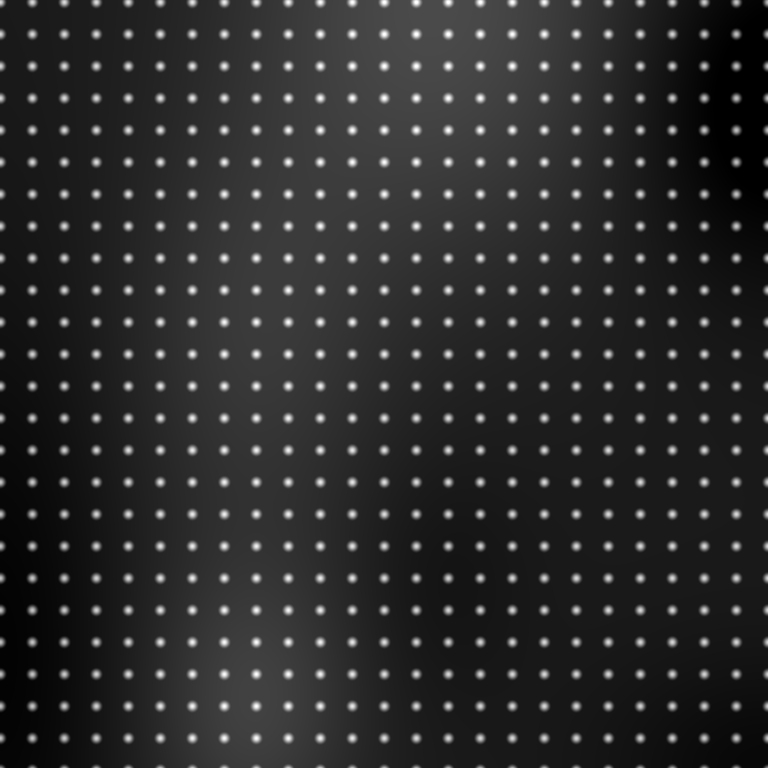
Write a Shadertoy shader that draws this pattern.

```glsl
const float DOTS_ACROSS = 24.0;
const vec2 GRID_SHIFT = vec2(0.012, -0.07);
const float DOT_RADIUS = 0.225;
const float DOT_STRENGTH = 0.75;
const float BASE_GREY = 0.10;

// Soft elliptical pool of light, or of shade when strength is negative
float pool(vec2 p, vec2 center, vec2 radius, float strength) {
    vec2 q = (p - center) / radius;
    return strength * exp(-dot(q, q));
}

// Broad uneven lighting behind the dots
float backdrop(vec2 p, float base) {
    float grey = base;
    grey += pool(p, vec2(0.57, 1.00), vec2(0.27, 0.35), 0.19);
    grey += pool(p, vec2(0.33, 0.55), vec2(0.17, 0.28), 0.11);
    grey += pool(p, vec2(0.33, 0.08), vec2(0.14, 0.20), 0.15);
    grey += pool(p, vec2(1.00, 0.87), vec2(0.17, 0.22), -0.15);
    grey += pool(p, vec2(0.00, 0.15), vec2(0.15, 0.45), -0.09);
    grey += pool(p, vec2(0.57, 0.25), vec2(0.11, 0.16), -0.03);
    grey += pool(p, vec2(1.00, 0.00), vec2(0.20, 0.14), -0.07);
    return max(grey, 0.0);
}

// Square lattice of blurred dots, one centered on each grid point
float softDots(vec2 p, float count, vec2 shift, float radius) {
    vec2 cell = fract(p * count - shift + 0.5) - 0.5;
    return 1.0 - smoothstep(0.0, radius, length(cell));
}

void mainImage(out vec4 fragColor, in vec2 fragCoord) {
    vec2 uv = fragCoord / iResolution.xy;
    float grey = backdrop(uv, BASE_GREY);
    grey += DOT_STRENGTH * softDots(uv, DOTS_ACROSS, GRID_SHIFT, DOT_RADIUS);
    fragColor = vec4(vec3(min(grey, 1.0)), 1.0);
}
```
